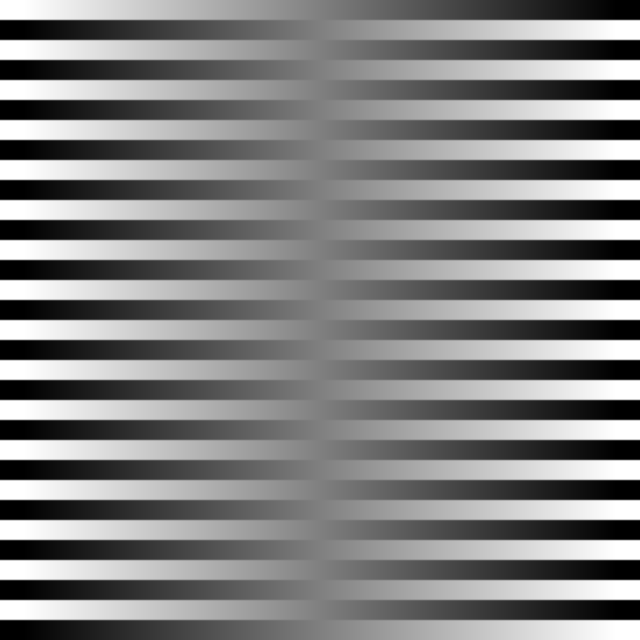
Reproduce this pattern procedurally as a WebGL 1 fragment shader.

```glsl
precision highp float;
// Thirty-two horizontal bands of equal height, each a grey ramp across the canvas.
// The ramp direction flips from band to band, so all bands meet at mid grey in
// the centre column. Band borders are softened by a signed distance.

uniform vec2 u_resolution;

#define BAND_COUNT 32.0
#define RAMP_CONTRAST 1.08   // above 1.0 leaves short flat ends of black and white
#define MID_GREY 0.5
#define EDGE_SOFTNESS 0.06   // half width of a border blend, in band heights

// Signed distance to the nearest border in band heights, positive in odd bands.
float signedBandDistance(float y) {
    float parity = mod(floor(y), 2.0) * 2.0 - 1.0;
    float toBorder = 0.5 - abs(fract(y) - 0.5);
    return parity * toBorder;
}

// Light on the left, dark on the right.
float greyRamp(float x) {
    return clamp(MID_GREY + (0.5 - x) * RAMP_CONTRAST, 0.0, 1.0);
}

void main() {
    vec2 uv = gl_FragCoord.xy / u_resolution;

    // Hold the outermost bands solid up to the canvas edge.
    float bandY = clamp(uv.y * BAND_COUNT, 0.5, BAND_COUNT - 0.5);

    // Blend between the ramp and its mirror image at each border.
    float softness = max(EDGE_SOFTNESS, 0.5 * BAND_COUNT / u_resolution.y);
    float lightLeft = smoothstep(-softness, softness, signedBandDistance(bandY));
    float grey = mix(greyRamp(1.0 - uv.x), greyRamp(uv.x), lightLeft);

    gl_FragColor = vec4(vec3(grey), 1.0);
}
```
